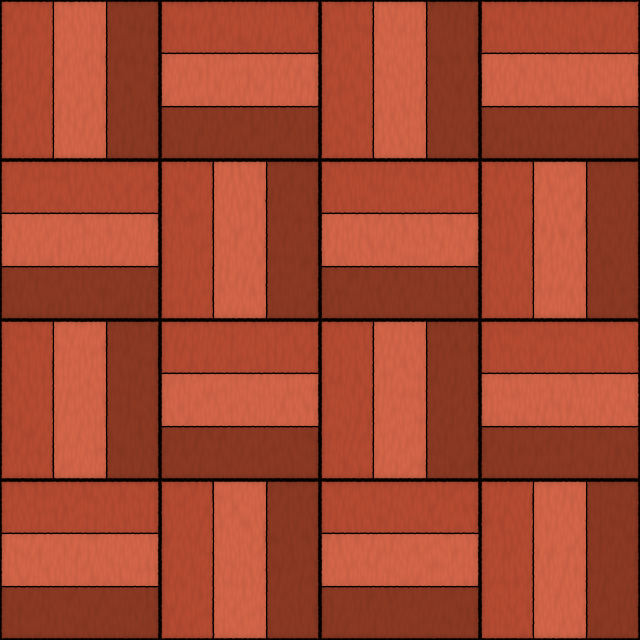
Reproduce this pattern procedurally as a three.js fragment shader.

```glsl
// Basket-weave parquet: tiles of three terracotta slats, turned alternately, with dark joints and fine grain.
varying vec2 vUv;

const float TAU = 6.2831853;
const float TILES = 4.0;
const float SLATS = 3.0;
const vec2 GRAIN_CELLS = vec2(160.0, 44.0);

const vec3 MID_CLAY = vec3(0.695, 0.285, 0.19);
const vec3 LIGHT_CLAY = vec3(0.81, 0.385, 0.275);
const vec3 DARK_CLAY = vec3(0.535, 0.217, 0.133);
const vec3 JOINT = vec3(0.025, 0.004, 0.0);

vec2 hash2(vec2 p) {
  vec3 q = fract(p.xyx * vec3(0.1031, 0.1030, 0.0973));
  q += dot(q, q.yzx + 33.33);
  return fract((q.xx + q.yz) * q.zy);
}

// Distance to the nearest scattered point; wraps after count cells.
float cellular(vec2 uv, vec2 count) {
  vec2 p = uv * count;
  vec2 cell = floor(p);
  float nearest = 2.0;
  for (int y = -1; y <= 1; y++) {
    for (int x = -1; x <= 1; x++) {
      vec2 neighbour = cell + vec2(float(x), float(y));
      vec2 point = neighbour + hash2(mod(neighbour, count));
      nearest = min(nearest, distance(p, point));
    }
  }
  return nearest;
}

// Layered sines of whole frequencies, so the offset wraps.
float waver(float along, float across) {
  return 0.5 * sin(TAU * (83.0 * along + 3.0 * across))
       + 0.5 * sin(TAU * (137.0 * along - 5.0 * across) + 1.7);
}

// Distance to the nearest whole number.
float gridDistance(float x) {
  return abs(x - floor(x + 0.5));
}

float line(float dist, float halfWidth, float blur) {
  return 1.0 - smoothstep(halfWidth - blur, halfWidth + blur, dist);
}

vec3 slatColour(float index) {
  return index < 0.5 ? MID_CLAY : (index < 1.5 ? LIGHT_CLAY : DARK_CLAY);
}

void main() {
  float grain = cellular(vUv, GRAIN_CELLS) - 0.45;

  // Slightly uneven edges, kept in canvas units
  vec2 wobble = vec2(waver(vUv.y, vUv.x), waver(vUv.x, vUv.y));
  vec2 uv = vUv + 0.0003 * wobble + vec2(0.0007, 0.0003) * grain;

  // Checkerboard of upright and lying slats
  vec2 p = uv * TILES;
  vec2 cell = floor(p);
  vec2 local = p - cell;
  bool upright = mod(cell.x + cell.y, 2.0) > 0.5;
  float across = upright ? local.x : 1.0 - local.y;
  float slat = min(floor(across * SLATS), SLATS - 1.0);

  // Distances to the tile and slat joints
  float tileEdge = min(gridDistance(p.x), gridDistance(p.y)) / TILES;
  float slatEdge = gridDistance(across * SLATS) / (SLATS * TILES);

  // Grain and soft shading towards the joints
  vec3 colour = slatColour(slat) * (1.0 - 0.09 * grain);
  colour *= 1.0 - 0.3 * exp(-tileEdge / 0.0035);
  colour *= 1.0 - 0.12 * exp(-slatEdge / 0.0025);

  float joint = max(line(tileEdge, 0.0027, 0.0011), line(slatEdge, 0.0011, 0.0009));
  gl_FragColor = vec4(mix(colour, JOINT, joint), 1.0);
}
```
